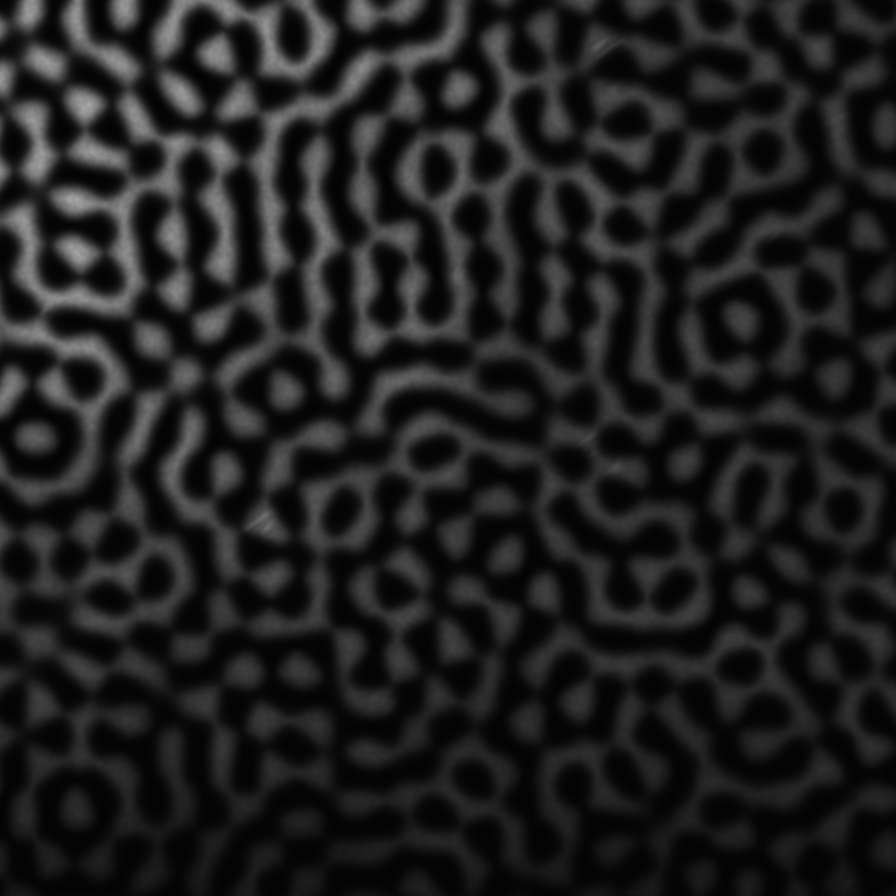
Reproduce this pattern procedurally as a Shadertoy shader.

```glsl
// Soft grey labyrinth of blobs, rings and short bars, lit from the upper left.
// Plane waves of one wavelength but many directions interfere; dividing by the
// local envelope evens the ridges. Faint grain and slanted glints finish it.

#define WAVES 26            // directions summed
#define FREQUENCY 18.6      // ridges across the canvas
#define BANDWIDTH 0.14      // spread of wavelengths
#define EVENNESS 0.30       // lower: flatter, more equal ridges
#define RIDGE_POWER 1.6     // higher: wider dark valleys
#define BAR_STRENGTH 7.0    // upright bars in the upper part
#define FLOOR_LEVEL 0.014   // grey of the valleys
#define GRAIN 0.10          // fine brightness grain
#define GLINT 0.55          // strength of slanted highlights

const float TAU = 6.28319;

float hash1(float n) {
    return fract(sin(n * 12.99 + 4.1) * 4375.85);
}

vec2 randomGradient(vec2 cell) {
    float angle = TAU * fract(sin(dot(cell, vec2(127.1, 311.7))) * 4375.85);
    return vec2(cos(angle), sin(angle));
}

float gradientNoise(vec2 p) {
    vec2 cell = floor(p), f = fract(p);
    vec2 u = f * f * f * (f * (f * 6.0 - 15.0) + 10.0);
    vec2 e = vec2(0.0, 1.0);
    float a = dot(randomGradient(cell), f);
    float b = dot(randomGradient(cell + e.yx), f - e.yx);
    float c = dot(randomGradient(cell + e.xy), f - e.xy);
    float d = dot(randomGradient(cell + e.yy), f - e.yy);
    return mix(mix(a, b, u.x), mix(c, d, u.x), u.y);
}

// Interference of waves, scaled by its envelope to about -1..1
float labyrinth(vec2 p) {
    vec2 barOffset = (p - vec2(0.45, 0.77)) / vec2(0.32, 0.10);
    float bars = BAR_STRENGTH * exp(-dot(barOffset, barOffset));
    float height = 0.0;
    vec2 slope = vec2(0.0);
    for (int i = 0; i < WAVES; i++) {
        float n = float(i);
        float angle = 0.5 * TAU * (n + 0.6 * hash1(n + 50.0)) / float(WAVES);
        float k = 1.0 + BANDWIDTH * (hash1(n + 90.0) - 0.5);
        float weight = 1.0;
        if (i == 0) {
            angle = 0.0;
            k = 1.03;
            weight += bars;
        }
        vec2 direction = k * vec2(cos(angle), sin(angle));
        float phase = TAU * (FREQUENCY * dot(direction, p) + hash1(n));
        height += weight * cos(phase);
        slope -= weight * direction * sin(phase);
    }
    float scale = inversesqrt(0.5 * float(WAVES));
    height *= scale;
    slope *= scale;
    return height * inversesqrt(height * height + dot(slope, slope) + EVENNESS);
}

// Light pooled at the upper left, fading toward the bottom edge
float illumination(vec2 p) {
    vec2 offset = (p - vec2(0.0, 0.92)) / vec2(0.58, 0.48);
    return 0.19 * smoothstep(-0.3, 0.35, p.y) + 0.43 * exp(-dot(offset, offset));
}

void mainImage(out vec4 fragColor, in vec2 fragCoord) {
    vec2 p = fragCoord / iResolution.y;

    // Slight warp bends the ridges
    vec2 warp = vec2(gradientNoise(p * 6.0), gradientNoise(p * 6.0 + 31.0));
    float ridge = pow(0.5 + 0.5 * labyrinth(p + 0.007 * warp), RIDGE_POWER);

    // Uneven light and fine grain
    float light = illumination(p) * (1.0 + 0.35 * gradientNoise(p * 8.0 + 7.0));
    light *= 1.0 + GRAIN * (gradientNoise(p * 160.0) + gradientNoise(p * 75.0));

    // Sparse slanted glints on the ridges
    vec2 along = vec2(0.77, 0.64);
    vec2 streakPos = vec2(dot(p, along) * 22.0, dot(p, vec2(-along.y, along.x)) * 105.0);
    float patches = smoothstep(0.36, 0.56, gradientNoise(p * 11.0 + 19.0));
    float streaks = smoothstep(-0.1, 0.5, gradientNoise(streakPos));
    light *= 1.0 + GLINT * patches * streaks;

    fragColor = vec4(vec3(FLOOR_LEVEL + light * ridge), 1.0);
}
```
